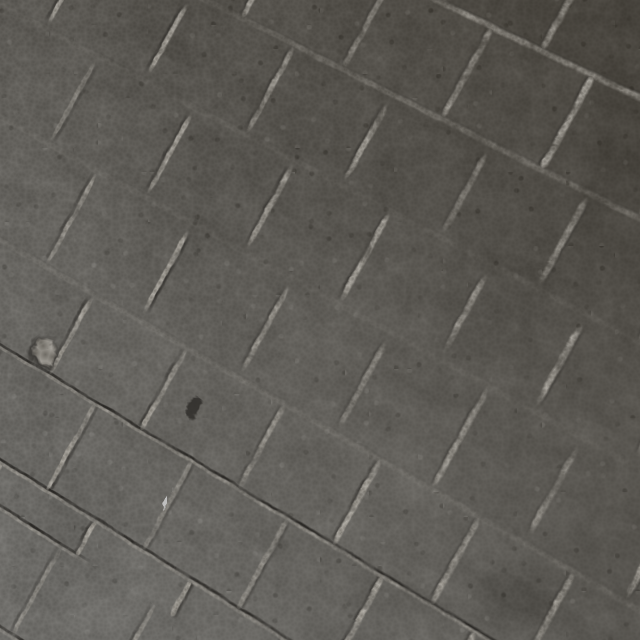
This texture is drawn by a WebGL 1 fragment shader. Its source:

```glsl
precision highp float;
// Worn grey paving slabs in slanted half-bond courses with pale, broken mortar joints.

uniform vec2 u_resolution;

const vec2 ALONG = vec2(0.876, 0.482);     // course direction, y pointing down
const float COURSE = 0.1615;               // course height
const float SLAB = 0.1738;                 // slab length
const float FIRST_COURSE = -0.327;         // position of the first bed joint
const float FAN = 0.11;                    // spreading of the courses to the right
const float STRIP_ROW = 6.0;               // row cut down to a narrow strip
const float STRIP_HEIGHT = 0.39;
const float WORN_ROW = 2.67;               // centre of the worn band
const float JOINT_HALF = 0.0042;
const float BED_HALF = 0.0034;
const float GRAIN = 0.050;
const float MOTTLE = 0.024;
const float CLOUD = 0.024;
const vec3 STONE_DARK = vec3(0.292, 0.278, 0.252);
const vec3 STONE_LIGHT = vec3(0.440, 0.435, 0.420);
const vec3 MORTAR = vec3(0.620, 0.605, 0.575);
const vec3 CREVICE = vec3(0.170, 0.162, 0.150);

float hash(vec2 p) {
  vec3 q = fract(p.xyx * vec3(0.1031, 0.1030, 0.0973));
  q += dot(q, q.yzx + 33.33);
  return fract((q.x + q.y) * q.z);
}

// Distance to the nearest scattered point.
float cellular(vec2 p) {
  vec2 cell = floor(p);
  float nearest = 2.0;
  for (int j = -1; j <= 1; j++) {
    for (int i = -1; i <= 1; i++) {
      vec2 c = cell + vec2(float(i), float(j));
      nearest = min(nearest, length(p - c - vec2(hash(c + 41.0), hash(c + 87.0))));
    }
  }
  return nearest;
}

// Layered, turned and warped sines, about -1 to 1.
float mottle(vec2 p) {
  float sum = 0.0;
  float amp = 0.5;
  for (int i = 0; i < 5; i++) {
    p = mat2(0.80, 0.60, -0.60, 0.80) * p * 1.73 + 2.3;
    p += 0.6 * sin(p.yx * 0.7 + 1.1);
    sum += amp * sin(p.x) * sin(p.y);
    amp *= 0.68;
  }
  return sum;
}

float band(float d, float halfWidth, float soft) {
  return 1.0 - smoothstep(halfWidth - soft, halfWidth + soft, abs(d));
}

float blob(vec2 p, vec2 centre, vec2 radius, float soft) {
  return 1.0 - smoothstep(1.0 - soft, 1.0 + soft, length((p - centre) / radius));
}

void main() {
  vec2 p = gl_FragCoord.xy / u_resolution;
  p.y = 1.0 - p.y;
  float pixel = 1.0 / min(u_resolution.x, u_resolution.y);
  float soft = max(pixel, mix(0.0014, 0.0030, p.x));
  vec2 turned = vec2(dot(p, ALONG), dot(p, vec2(-ALONG.y, ALONG.x)));
  float rough = mottle(p * 38.0);
  float smear = mottle(turned * vec2(12.0, 24.0) + 7.0);
  float cloud = mottle(p * 4.0 + 4.0);
  float grain = cellular(p * 150.0) - 0.5;
  float coarse = cellular(p * 62.0) - 0.5;

  // Slanted course coordinates
  float u = turned.x + 0.0016 * rough;
  float v = turned.y + 0.0014 * mottle(p * 27.0 + 9.0);
  v -= (u - 0.55) * FAN * (v - 0.155);
  v -= 0.016 * exp(-pow((v - 0.34) / 0.12, 2.0));
  float s = (v - FIRST_COURSE) / COURSE;
  s += step(STRIP_ROW + STRIP_HEIGHT, s) * (1.0 - STRIP_HEIGHT);
  float row = floor(s);
  float height = row == STRIP_ROW ? STRIP_HEIGHT : 1.0;
  float t = s - row;
  float lower = step(0.5 * height, t);
  float bed = (t - lower * height) * COURSE;
  float bedRow = row + lower;

  // Head joints, staggered by half a slab
  float shift = 0.5 * mod(row, 2.0) + 0.35 * step(STRIP_ROW + 0.5, row);
  float across = u / SLAB - shift;
  float slot = floor(across + 0.5);
  vec2 id = vec2(slot, row) + 20.0;
  float joint = (across - slot + 0.05 * (hash(id) - 0.5)) * SLAB;
  float rowWear = 1.0 - smoothstep(1.0, 2.2, abs(row + 0.5 - WORN_ROW));
  float tail = rowWear * (0.04 + 0.12 * hash(id + 5.0));
  float ends = smoothstep(tail - 0.05, tail + 0.10, t / height)
             * (1.0 - smoothstep(0.92 - tail, 1.04 - 0.5 * tail, t / height));
  float jointFade = ends * mix(0.45, 1.0, hash(id + 11.0)) * (0.90 + 0.70 * rough);

  // Bed joints, nearly lost in the worn band
  float bedFade = 0.12 + 0.80 * smoothstep(1.0, 2.4, abs(bedRow - WORN_ROW));
  bedFade *= bedRow < 2.0 ? mix(0.35, 1.0, smoothstep(0.25, 0.55, u)) : 1.0;
  bedFade *= bedRow == STRIP_ROW + 1.0 ? 1.0 - smoothstep(0.50, 0.56, u) : 1.0;
  bedFade *= 0.85 + 0.60 * rough;
  float bedDark = smoothstep(4.5, 5.0, bedRow);

  // Stone: broad light falloff, slab tint, mottling and grain
  float light = 0.51 + 0.60 * (p.y - 0.5) - 0.60 * (p.x - 0.5);
  vec3 color = mix(STONE_DARK, STONE_LIGHT, clamp(light, 0.0, 1.0));
  float slabTint = hash(vec2(floor(across), row) + 60.0) - 0.5;
  color += 0.022 * slabTint * (1.0 - rowWear);
  color += CLOUD * cloud + MOTTLE * (0.7 * rough + 0.8 * smear);
  color += GRAIN * (grain + 0.6 * coarse) * mix(1.0, 0.55, p.x);
  float pits = 1.0 - smoothstep(0.05, 0.15, cellular(p * 26.0));
  color += 0.12 * pits * (hash(floor(p * 26.0)) - 0.55);

  // Crevices beside the mortar, then the mortar itself
  float side = hash(id + 31.0) < 0.75 ? 1.0 : -1.0;
  float shade = band(joint + side * 0.0056, 0.0024, soft * 1.3) * jointFade * 0.60;
  shade = max(shade, band(bed + 0.0032, 0.0024, soft) * bedFade * mix(0.35, 0.95, bedDark));
  color = mix(color, CREVICE, clamp(shade, 0.0, 1.0));
  float jointWidth = JOINT_HALF * mix(0.70, 1.20, p.x) * (0.40 + 0.60 * ends);
  float mortar = band(joint, jointWidth, soft) * jointFade;
  float bedWidth = BED_HALF * mix(1.25, 0.75, bedDark);
  mortar = max(mortar, band(bed - 0.0012, bedWidth, soft) * bedFade * mix(0.65, 0.60, bedDark));
  color = mix(color, MORTAR + 0.18 * grain, clamp(mortar, 0.0, 0.95));

  // Oil spot, loose pebble, pale chip and a soft stain
  vec2 q = p + 0.008 * vec2(rough, mottle(p * 45.0 + 3.0));
  color = mix(color, CREVICE, 0.80 * blob(q, vec2(0.304, 0.634), vec2(0.010, 0.016), 0.25));
  color = mix(color, CREVICE, 0.70 * blob(q, vec2(0.069, 0.554), vec2(0.020, 0.026), 0.25));
  vec3 pebble = MORTAR + 0.30 * coarse;
  color = mix(color, pebble, 0.85 * blob(q, vec2(0.071, 0.552), vec2(0.015, 0.021), 0.25));
  color = mix(color, vec3(0.75), blob(q, vec2(0.257, 0.787), vec2(0.004, 0.008), 0.30));
  color -= 0.050 * blob(q, vec2(0.810, 0.935), vec2(0.060, 0.040), 0.80);
  gl_FragColor = vec4(color, 1.0);
}
```
